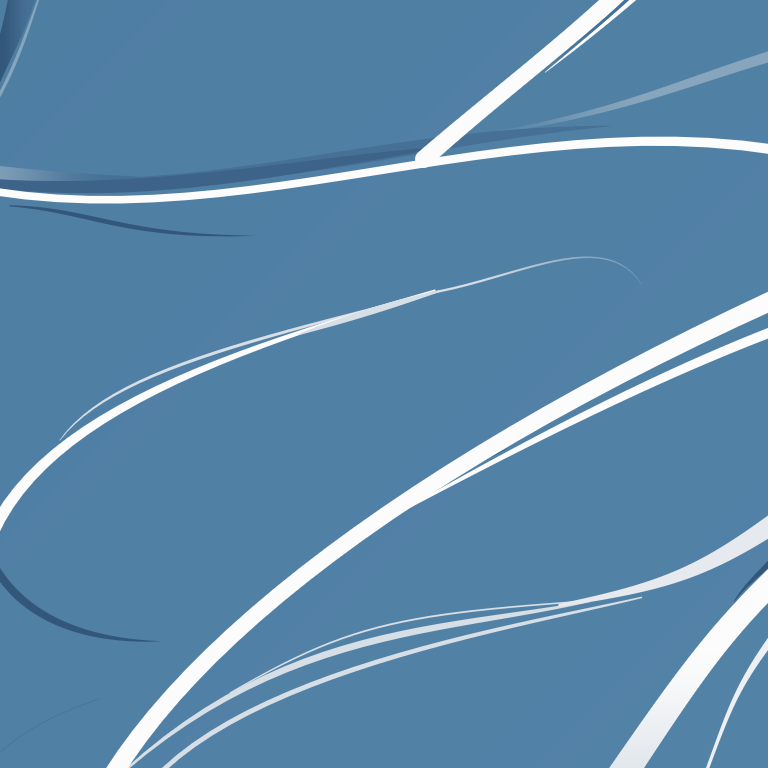
Write a WebGL 1 fragment shader that draws this background.

```glsl
precision highp float;
// Sweeping white, grey and navy ribbons over a flat steel-blue field.
// Each ribbon is a cubic through four points, sampled as short segments,
// with a half width that varies smoothly from start to middle to end.

uniform vec2 u_resolution;

const vec3 BLUE = vec3(0.318, 0.502, 0.648);
const vec3 WHITE = vec3(0.99);
const vec3 SILVER = vec3(0.84, 0.87, 0.90);
const vec3 MIST = vec3(0.53, 0.65, 0.74);
const vec3 SHADE = vec3(0.275, 0.44, 0.585);
const vec3 NAVY = vec3(0.20, 0.34, 0.48);

vec2 uv;
float pixel;
vec3 color;

// Cubic that meets a, b, c and d at t = 0, 1/3, 2/3 and 1
vec2 curve(vec2 a, vec2 b, vec2 c, vec2 d, float t) {
  float s = 3.0 * t;
  float s1 = s - 1.0, s2 = s - 2.0, s3 = s - 3.0;
  return -a * s1 * s2 * s3 / 6.0 + b * s * s2 * s3 / 2.0
         - c * s * s1 * s3 / 2.0 + d * s * s1 * s2 / 6.0;
}

// Half width: start, middle and end values joined by a parabola
float taper(vec3 w, float t) {
  float k = 2.0 * t - 1.0;
  return max(w.y + 0.5 * (w.z - w.x) * k + (0.5 * (w.x + w.z) - w.y) * k * k, 0.0);
}

// Paints one tapered ribbon over the current color
void ribbon(vec4 ab, vec4 cd, vec3 width, vec3 tint) {
  vec2 low = min(min(ab.xy, ab.zw), min(cd.xy, cd.zw)) - 0.04;
  vec2 high = max(max(ab.xy, ab.zw), max(cd.xy, cd.zw)) + 0.04;
  if (any(lessThan(uv, low)) || any(greaterThan(uv, high))) return;
  float cover = 0.0;
  vec2 from = ab.xy;
  for (int i = 1; i <= 24; i++) {
    float t = float(i) / 24.0;
    vec2 to = curve(ab.xy, ab.zw, cd.xy, cd.zw, t);
    vec2 along = to - from;
    float h = clamp(dot(uv - from, along) / dot(along, along), 0.0, 1.0);
    float w = taper(width, t + (h - 1.0) / 24.0);
    float inside = (w - length(uv - from - along * h)) / pixel + 0.5;
    cover = max(cover, clamp(inside, 0.0, 1.0) * min(1.0, 2.0 * w / pixel));
    from = to;
  }
  color = mix(color, tint, cover);
}

void main() {
  uv = gl_FragCoord.xy / u_resolution;
  pixel = 1.0 / min(u_resolution.x, u_resolution.y);
  color = BLUE + 0.008 * (uv.x - uv.y);

  // Top left corner fold
  ribbon(vec4(0.030, 1.01, 0.018, 0.967), vec4(0.004, 0.928, -0.012, 0.885), vec3(0.018, 0.013, 0.008), mix(NAVY, SHADE, smoothstep(0.0, 0.04, uv.x)));
  ribbon(vec4(0.052, 1.007, 0.036, 0.961), vec4(0.018, 0.915, -0.004, 0.87), vec3(0.001, 0.002, 0.002), MIST);

  // Pale streak at the upper right
  ribbon(vec4(1.01, 0.929, 0.885, 0.888), vec4(0.768, 0.853, 0.612, 0.822), vec3(0.007, 0.0045, 0.001), mix(BLUE, MIST, smoothstep(0.6, 0.85, uv.x)));

  // Shadow layers above the wave
  ribbon(vec4(0.13, 0.765, 0.35, 0.779), vec4(0.56, 0.811, 0.795, 0.836), vec3(0.002, 0.010, 0.0004), SHADE);
  ribbon(vec4(-0.01, 0.776, 0.08, 0.769), vec4(0.17, 0.766, 0.27, 0.765), vec3(0.009, 0.006, 0.001), mix(MIST, SHADE, smoothstep(-0.05, 0.15, uv.x)));
  ribbon(vec4(-0.01, 0.761, 0.195, 0.760), vec4(0.39, 0.782, 0.573, 0.808), vec3(0.006, 0.0085, 0.001), mix(NAVY, SHADE, 0.5));
  ribbon(vec4(0.013, 0.732, 0.104, 0.719), vec4(0.195, 0.701, 0.33, 0.693), vec3(0.0008, 0.003, 0.0003), NAVY);

  // Diagonal stroke with its dark gap and thin edge
  ribbon(vec4(0.552, 0.793, 0.638, 0.866), vec4(0.725, 0.938, 0.81, 1.012), vec3(0.0115, 0.0105, 0.0115), WHITE);
  ribbon(vec4(0.710, 0.906, 0.75, 0.938), vec4(0.79, 0.971, 0.833, 1.008), vec3(0.0005, 0.002, 0.003), WHITE);
  ribbon(vec4(0.722, 0.919, 0.755, 0.947), vec4(0.788, 0.975, 0.823, 1.007), vec3(0.0003, 0.0014, 0.002), SHADE);

  // Upper wave
  ribbon(vec4(-0.01, 0.751, 0.326, 0.753), vec4(0.664, 0.803, 1.01, 0.805), vec3(0.005, 0.0052, 0.0065), WHITE);

  // Middle arc, its twin, and the fading hook
  ribbon(vec4(0.078, 0.427, 0.182, 0.503), vec4(0.352, 0.5625, 0.573, 0.621), vec3(0.0005, 0.002, 0.001), SILVER);
  ribbon(vec4(-0.01, 0.306, 0.111, 0.439), vec4(0.3125, 0.539, 0.566, 0.622), vec3(0.008, 0.0048, 0.001), WHITE);
  ribbon(vec4(0.39, 0.565, 0.456, 0.586), vec4(0.514, 0.604, 0.573, 0.621), vec3(0.001, 0.0042, 0.001), SILVER);
  ribbon(vec4(0.56, 0.6185, 0.671, 0.647), vec4(0.768, 0.665, 0.836, 0.629), vec3(0.0015, 0.0012, 0.0003), mix(SILVER, MIST, smoothstep(0.6, 0.8, uv.x)));

  // Dark crescent and faint line at the left
  ribbon(vec4(-0.008, 0.264, 0.039, 0.211), vec4(0.111, 0.177, 0.208, 0.165), vec3(0.005, 0.0045, 0.0003), NAVY);
  ribbon(vec4(0.0, 0.02, 0.04, 0.05), vec4(0.085, 0.073, 0.13, 0.09), vec3(0.0008), mix(BLUE, SHADE, 0.6));

  // Lower right grey band splitting into strands
  ribbon(vec4(0.745, 0.216, 0.56, 0.197), vec4(0.43, 0.163, 0.30, 0.098), vec3(0.001, 0.0012, 0.0008), SILVER);
  ribbon(vec4(0.768, 0.217, 0.573, 0.184), vec4(0.371, 0.128, 0.163, -0.003), vec3(0.001, 0.0045, 0.0015), SILVER);
  ribbon(vec4(0.835, 0.222, 0.638, 0.178), vec4(0.404, 0.108, 0.213, -0.002), vec3(0.001, 0.003, 0.003), SILVER);
  ribbon(vec4(1.01, 0.32, 0.924, 0.268), vec4(0.84, 0.236, 0.729, 0.212), vec3(0.013, 0.0075, 0.002), mix(SILVER, WHITE, 0.4));

  // Main band and its lower companion
  ribbon(vec4(0.505, 0.328, 0.56, 0.366), vec4(0.61, 0.392, 0.66, 0.416), vec3(0.0005, 0.0016, 0.0003), NAVY);
  ribbon(vec4(0.508, 0.326, 0.664, 0.410), vec4(0.833, 0.494, 1.005, 0.568), vec3(0.0008, 0.0045, 0.0065), WHITE);
  ribbon(vec4(0.146, -0.01, 0.332, 0.199), vec4(0.625, 0.409, 1.01, 0.611), vec3(0.012, 0.0103, 0.0125), WHITE);

  // Bottom right sweep
  ribbon(vec4(1.01, 0.275, 0.99, 0.255), vec4(0.972, 0.237, 0.956, 0.217), vec3(0.004, 0.0025, 0.0005), NAVY);
  ribbon(vec4(1.015, 0.252, 0.947, 0.18), vec4(0.885, 0.10, 0.808, -0.012), vec3(0.0155, 0.0165, 0.019), mix(SILVER, WHITE, smoothstep(-0.1, 0.18, uv.y)));
  ribbon(vec4(1.01, 0.175, 0.97, 0.115), vec4(0.944, 0.06, 0.917, -0.012), vec3(0.005, 0.003, 0.002), mix(SILVER, WHITE, 0.6));

  gl_FragColor = vec4(color, 1.0);
}
```
